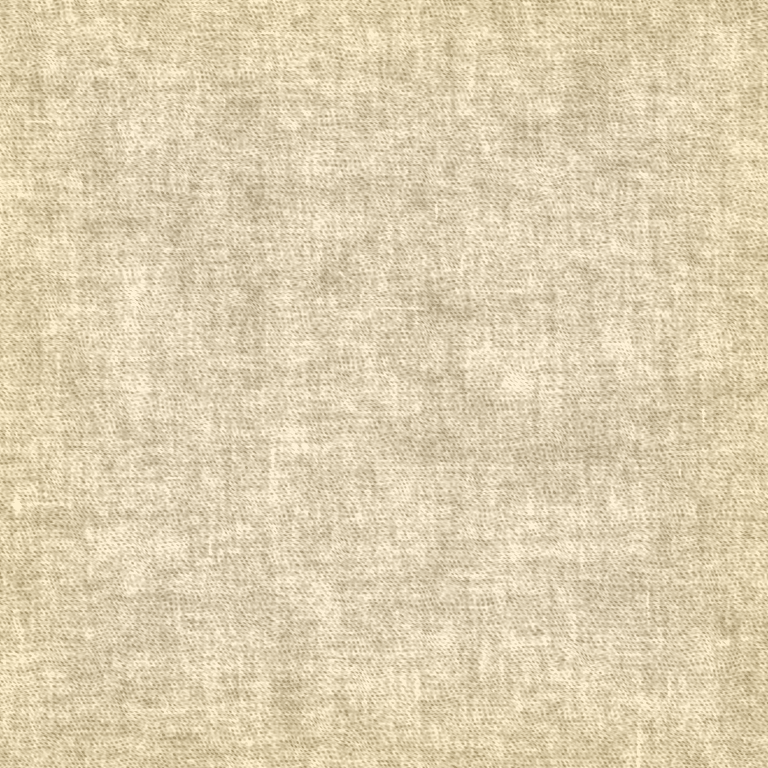
A WebGL 2 fragment shader for this texture:

```glsl
#version 300 es
precision highp float;

uniform vec2 u_resolution;
out vec4 fragColor;

float hash(vec2 p) {
  return fract(sin(dot(p, vec2(127.1, 311.7))) * 43758.5453);
}

float noise(vec2 p) {
  vec2 cell = floor(p);
  vec2 f = fract(p);
  f = f * f * (3.0 - 2.0 * f);
  return mix(mix(hash(cell), hash(cell + vec2(1, 0)), f.x),
             mix(hash(cell + vec2(0, 1)), hash(cell + vec2(1, 1)), f.x), f.y);
}

// Slanted dark gaps between threads, in rows shifted by half a cell
float weaveGaps(vec2 uv) {
  vec2 wobble = vec2(noise(uv * 35.0), noise(uv * 35.0 + 40.0));
  vec2 p = uv * vec2(158.0, 200.0) + wobble * 1.5;
  p.x += 0.5 * mod(floor(p.y), 2.0);
  vec2 q = fract(p) - 0.5;
  float along = dot(q, vec2(0.707, -0.707));
  float across = dot(q, vec2(0.707));
  float gap = smoothstep(0.54, 0.08, length(vec2(along * 0.8, across * 1.4)));
  return gap * (0.3 + 0.7 * hash(floor(p)));
}

// Irregular yarn thickness along both thread directions
float yarnStreaks(vec2 uv) {
  float weft = noise(uv * vec2(36.0, 210.0)) + 0.5 * noise(uv * vec2(13.0, 120.0) + 7.0);
  float warp = noise(uv * vec2(210.0, 36.0) + 31.0) + 0.5 * noise(uv * vec2(120.0, 13.0) + 53.0);
  return weft + warp - 1.5;
}

// Worn patches, slightly stretched along the threads
float wornPatches(vec2 uv) {
  return 0.6 * noise(uv * vec2(7.0, 24.0) + 3.0) + 0.6 * noise(uv * vec2(24.0, 7.0) + 17.0)
       + 0.6 * noise(uv * 16.0 + 29.0) + 0.8 * noise(uv * 42.0 + 61.0) - 1.3;
}

// Pale slubs along the threads, with a few diagonal scratches
float paleSlubs(vec2 uv) {
  float total = 0.0;
  for (int i = 0; i < 56; i++) {
    float id = float(i);
    vec2 center = vec2(hash(vec2(id, 1.7)), hash(vec2(id, 5.3)));
    float angle = i % 14 == 0 ? -0.65 : 1.5708 * float(i % 2);
    vec2 dir = vec2(cos(angle), sin(angle));
    vec2 d = uv - center;
    float halfLength = mix(0.008, 0.04, pow(hash(vec2(id, 9.1)), 2.0));
    float halfWidth = mix(0.0016, 0.0050, pow(hash(vec2(id, 3.9)), 3.0));
    vec2 r = vec2(dot(d, dir) / halfLength, dot(d, vec2(-dir.y, dir.x)) / halfWidth);
    total += exp(-dot(r, r)) * mix(0.25, 0.75, hash(vec2(id, 8.2)));
  }
  return min(total, 0.9) * (0.5 + 0.8 * noise(uv * 120.0));
}

void main() {
  vec2 uv = gl_FragCoord.xy / u_resolution;

  float grain = noise(uv * 330.0 + 11.0) - 0.5;
  float tone = 0.74 + 0.25 * wornPatches(uv) + 0.30 * yarnStreaks(uv) + 0.62 * grain;
  tone -= 0.80 * weaveGaps(uv);
  tone += paleSlubs(uv);

  // Linen ramp from shadowed gap to bleached thread
  tone = clamp(tone, -0.2, 1.06);
  vec3 color = mix(vec3(0.71, 0.65, 0.52), vec3(0.98, 0.93, 0.82), tone);

  // Yellowing toward the borders
  vec2 fromCenter = abs(uv - 0.5) * 2.0;
  float border = smoothstep(0.55, 1.05, max(fromCenter.x, fromCenter.y));
  color += mix(vec3(0.004, 0.003, 0.010), vec3(0.0, -0.008, -0.035), border);

  fragColor = vec4(clamp(color, 0.0, 1.0), 1.0);
}
```
